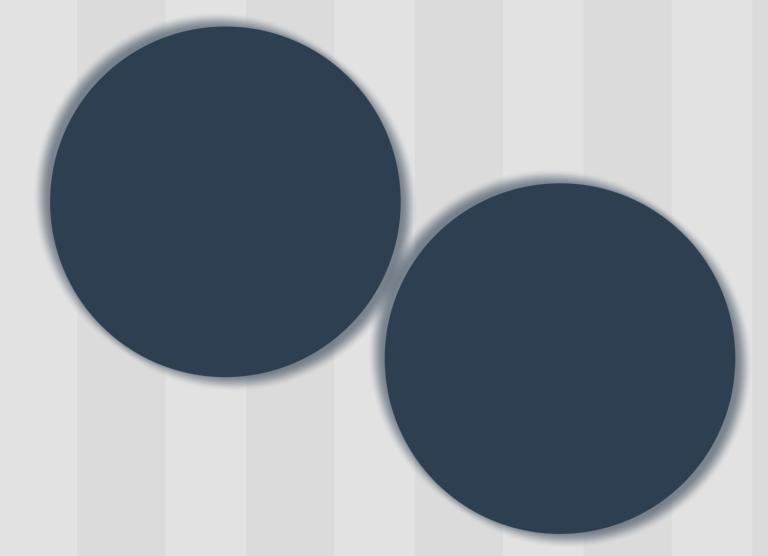
A Shadertoy shader for this background:

```glsl
// Two dark discs with paired soft shadows over pale vertical stripes.

// Lengths are in canvas heights, origin at the lower left
const vec3 STRIPE_LIGHT = vec3(0.887, 0.886, 0.885);
const vec3 STRIPE_DARK = vec3(0.860, 0.859, 0.858);
const vec3 DISC_COLOR = vec3(0.181, 0.247, 0.318);

const float STRIPE_PERIOD = 0.3036;
const float STRIPE_WIDTH = 0.1586;
const float STRIPE_START = 0.1387;

const int DISC_COUNT = 2;
const vec2 FIRST_CENTER = vec2(0.4054, 0.6370);
const vec2 CENTER_STEP = vec2(0.6018, -0.2820);
const float DISC_RADIUS = 0.3153;

const vec2 SHADOW_OFFSET = vec2(0.0162, -0.0117);
const float SHADOW_SOFTNESS = 0.0150;
const float SHADOW_OPACITY = 0.58;

float discDistance(vec2 p, vec2 center) {
    return length(p - center) - DISC_RADIUS;
}

// Coverage that fades from 1 inside to 0 outside over +-halfWidth
float coverage(float distanceToEdge, float halfWidth) {
    return 1.0 - smoothstep(-halfWidth, halfWidth, distanceToEdge);
}

vec3 stripes(float x, float pixel) {
    float middle = STRIPE_START + 0.5 * STRIPE_WIDTH;
    float fromMiddle = abs(mod(x - middle + 0.5 * STRIPE_PERIOD, STRIPE_PERIOD)
                           - 0.5 * STRIPE_PERIOD);
    float dark = coverage(fromMiddle - 0.5 * STRIPE_WIDTH, 0.7 * pixel);
    return mix(STRIPE_LIGHT, STRIPE_DARK, dark);
}

void mainImage(out vec4 fragColor, in vec2 fragCoord) {
    float pixel = 1.0 / iResolution.y;
    vec2 p = fragCoord * pixel;
    vec3 color = stripes(p.x, pixel);

    for (int i = 0; i < DISC_COUNT; i++) {
        vec2 center = FIRST_CENTER + float(i) * CENTER_STEP;

        // Shadows cast to opposite sides
        for (float side = -1.0; side <= 1.0; side += 2.0) {
            float d = discDistance(p, center + side * SHADOW_OFFSET);
            float shade = SHADOW_OPACITY * coverage(d, SHADOW_SOFTNESS);
            color = mix(color, DISC_COLOR, shade);
        }

        // Solid disc
        float disc = coverage(discDistance(p, center), 0.8 * pixel);
        color = mix(color, DISC_COLOR, disc);
    }

    fragColor = vec4(color, 1.0);
}
```
